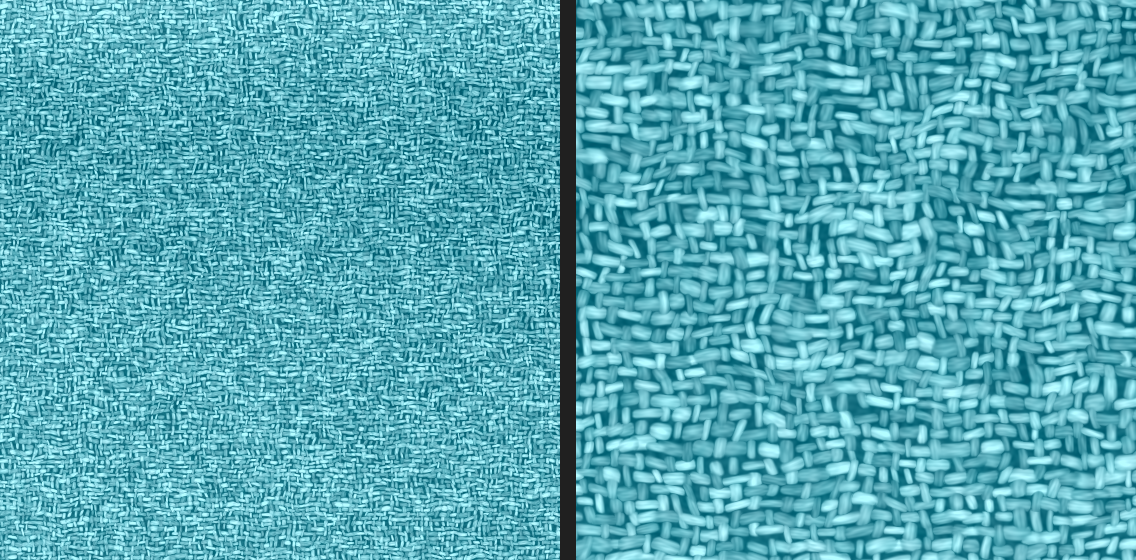
Left, the full canvas; right, a detail of the centre.
Reproduce this texture procedurally as a WebGL 2 fragment shader.

```glsl
#version 300 es
precision highp float;
// Coarse turquoise plain weave with slubby, irregular yarns under soft light.

uniform vec2 u_resolution;
out vec4 fragColor;

const vec2 THREADS = vec2(108.0, 116.0);
const vec3 SHADOW_TEAL = vec3(0.05, 0.42, 0.49);
const vec3 PALE_AQUA = vec3(0.64, 0.93, 0.97);

float hash(vec2 p) {
    vec3 q = fract(vec3(p.xyx) * 0.1031);
    q += dot(q, q.yzx + 33.33);
    return fract((q.x + q.y) * q.z);
}

vec2 hash2(vec2 p) {
    return vec2(hash(p + 17.3), hash(p + 71.9));
}

float gradientAt(vec2 corner, vec2 offset) {
    float angle = 6.2832 * hash(corner);
    return dot(vec2(cos(angle), sin(angle)), offset);
}

// Gradient noise, roughly -0.7 to 0.7
float gradientNoise(vec2 p) {
    vec2 i = floor(p), f = fract(p);
    vec2 u = f * f * f * (f * (f * 6.0 - 15.0) + 10.0);
    vec2 e = vec2(1.0, 0.0);
    float low = mix(gradientAt(i, f), gradientAt(i + e, f - e), u.x);
    float high = mix(gradientAt(i + e.yx, f - e.yx), gradientAt(i + 1.0, f - 1.0), u.x);
    return mix(low, high, u.y);
}

float roundedBox(vec2 p, vec2 halfSize, float radius) {
    vec2 q = abs(p) - halfSize + radius;
    return length(max(q, 0.0)) + min(max(q.x, q.y), 0.0) - radius;
}

vec2 rotate(vec2 p, float angle) {
    float c = cos(angle), s = sin(angle);
    return vec2(c * p.x - s * p.y, s * p.x + c * p.y);
}

// One visible yarn segment: x = tone, y = coverage, z = height
vec3 yarnSegment(vec2 p, vec2 id, float softness) {
    float flipped = step(0.88, hash(id + 5.7));
    bool isWarp = mod(id.x + id.y + flipped, 2.0) > 0.5;
    vec2 local = p - id - 0.5 - 0.3 * (hash2(id) - 0.5);
    if (isWarp) local = local.yx;
    local = rotate(local, 0.5 * (hash(id + 41.2) - 0.5));

    vec2 size = hash2(id + 23.6);
    vec2 halfSize = isWarp ? mix(vec2(0.5, 0.24), vec2(0.8, 0.44), size)
                           : mix(vec2(0.58, 0.3), vec2(1.0, 0.52), size);
    float edge = roundedBox(local, halfSize, halfSize.y * 0.8);
    float cover = smoothstep(softness, -softness, edge);

    vec2 across = local / halfSize;
    across *= across;
    float dome = clamp(1.05 - 0.55 * across.y - 0.4 * across.x, 0.0, 1.0);
    float fibres = gradientNoise(local * vec2(1.3, 4.5) + id * 7.13);
    float dye = hash(id + 88.4);
    float tone = 0.02 + dome * mix(0.48, 1.12, dye) + 0.3 * fibres;
    tone -= isWarp ? 0.07 : 0.0;
    return vec3(tone, cover, dome + 0.5 * hash(id + 61.5));
}

// Blend neighbouring segments, the highest one winning
float weaveTone(vec2 p, float softness) {
    vec2 cell = floor(p);
    float toneSum = 0.0, weightSum = 1e-4, cover = 0.0;
    for (int y = -1; y <= 1; y++) {
        for (int x = -1; x <= 1; x++) {
            vec3 segment = yarnSegment(p, cell + vec2(x, y), softness);
            float weight = segment.y * exp(9.0 * segment.z);
            toneSum += weight * segment.x;
            weightSum += weight;
            cover = max(cover, segment.y);
        }
    }
    float gap = -0.02 + 0.15 * gradientNoise(p * 2.3);
    return mix(gap, toneSum / weightSum, cover);
}

// Broad light: bright top, a shaded fold below it, a paler foot
float foldLight(vec2 uv) {
    float fold = (uv.y - 0.73 + 0.06 * (uv.x - 0.5)) / 0.17;
    float light = 0.13 * smoothstep(0.8, 1.0, uv.y);
    light -= 0.08 * exp(-fold * fold);
    light += 0.05 * (1.0 - smoothstep(0.0, 0.5, uv.y));
    return light - 0.05 * (uv.x - 0.5) + 0.05 * gradientNoise(uv * 5.0);
}

void main() {
    vec2 uv = gl_FragCoord.xy / u_resolution;
    vec2 p = uv * THREADS;

    // Let the yarns wander
    vec2 wander = vec2(gradientNoise(p * 0.21), gradientNoise(p * 0.21 + 57.0));
    p += 0.9 * wander;

    float pixel = THREADS.y / u_resolution.y;
    float tone = weaveTone(p, max(0.1, 0.6 * pixel));
    tone += foldLight(uv) + 0.1 * gradientNoise(p * 0.33 + 19.0);

    vec3 colour = mix(SHADOW_TEAL, PALE_AQUA, clamp(tone, -0.12, 1.12));
    colour.r += 0.04 * gradientNoise(p * 0.8 + 31.0);
    fragColor = vec4(clamp(colour, 0.0, 1.0), 1.0);
}
```
